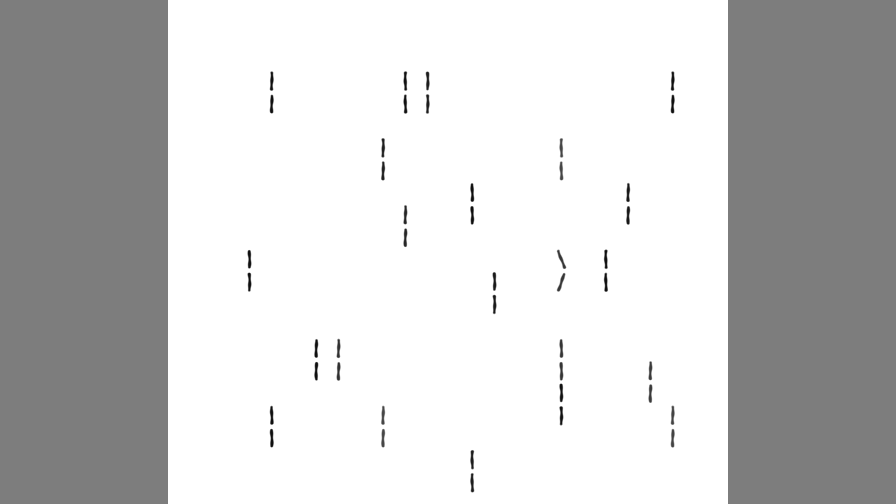
Write a WebGL 1 fragment shader that draws this pattern.

```glsl
precision highp float;
// Sparse pairs of short inked dashes on a white panel between grey side bands.
// Marks sit on a fine lattice, jittered inside coarse cells; one pair bends into
// a chevron. The bands join across the sides and no mark touches a border.

uniform vec2 u_resolution;

// Lengths are in canvas heights; the canvas is ASPECT wide and 1 high.
const float ASPECT = 16.0 / 9.0;
const vec3 BAND_GREY = vec3(0.49);
const vec3 PAPER = vec3(1.0);
const float INK_DARK = 0.06;
const float INK_FAINT = 0.32;
const float PANEL_HALF_WIDTH = 0.5556;

const int CELLS = 5;                         // cells per side of the field
const float CELL_STEPS = 4.0;                // lattice steps per cell
const float LATTICE = 0.0442;
const vec2 FIELD_ORIGIN = vec2(0.495, 0.065);
const vec2 CHEVRON_CELL = vec2(3.0, 2.0);

const float DASH_INNER = 0.0070;             // dash ends, from the pair centre
const float DASH_OUTER = 0.0385;
const float DASH_RADIUS = 0.0027;
const float CHEVRON_LEAN = 0.0058;
const float WOBBLE = 0.0005;
const float SOFTNESS = 0.0006;

float hash(vec2 cell, float seed) {
  return fract(sin(dot(cell, vec2(12.99, 78.23)) + seed * 3.71) * 4375.85);
}

float segmentDistance(vec2 p, vec2 a, vec2 b) {
  vec2 along = b - a;
  float t = clamp(dot(p - a, along) / dot(along, along), 0.0, 1.0);
  return length(p - a - along * t);
}

// Leaves three of the 25 cells empty.
bool isEmpty(vec2 cell) {
  return abs(mod(3.0 * cell.x + 7.0 * cell.y, 8.0) - 5.0) < 0.5;
}

// Centre of a mark: alternate columns are raised by one lattice step.
vec2 markCentre(vec2 cell) {
  vec2 jitter = floor(vec2(4.0 * hash(cell, 1.0), 3.0 * hash(cell, 2.0)));
  vec2 stagger = vec2(0.0, mod(cell.x, 2.0));
  return FIELD_ORIGIN + LATTICE * (CELL_STEPS * cell + jitter + stagger);
}

// Two dashes mirrored about the centre, with a slightly uneven inked outline.
float markDistance(vec2 q, vec2 cell) {
  float phase = 6.283 * hash(cell, 3.0);
  float lean = all(equal(cell, CHEVRON_CELL)) ? CHEVRON_LEAN : 0.0;
  float radius = DASH_RADIUS + WOBBLE * sin(310.0 * q.y + 2.0 * phase);
  q.x += WOBBLE * sin(150.0 * q.y + phase);
  q.y = abs(q.y);
  return segmentDistance(q, vec2(lean, DASH_INNER), vec2(-lean, DASH_OUTER)) - radius;
}

void main() {
  vec2 p = gl_FragCoord.xy / u_resolution * vec2(ASPECT, 1.0);
  float pixel = 1.0 / u_resolution.y;

  // Panel and side bands
  float panelEdge = abs(p.x - 0.5 * ASPECT) - PANEL_HALF_WIDTH;
  vec3 colour = mix(PAPER, BAND_GREY, smoothstep(-0.5 * pixel, 0.5 * pixel, panelEdge));

  // Scattered dash pairs
  float blur = 0.6 * pixel + SOFTNESS;
  for (int row = 0; row < CELLS; row++) {
    for (int column = 0; column < CELLS; column++) {
      vec2 cell = vec2(float(column), float(row));
      if (isEmpty(cell)) continue;
      float d = markDistance(p - markCentre(cell), cell);
      float shade = mix(INK_DARK, INK_FAINT, pow(hash(cell, 4.0), 3.0));
      colour = mix(colour, vec3(shade), 1.0 - smoothstep(-blur, blur, d));
    }
  }

  gl_FragColor = vec4(colour, 1.0);
}
```
